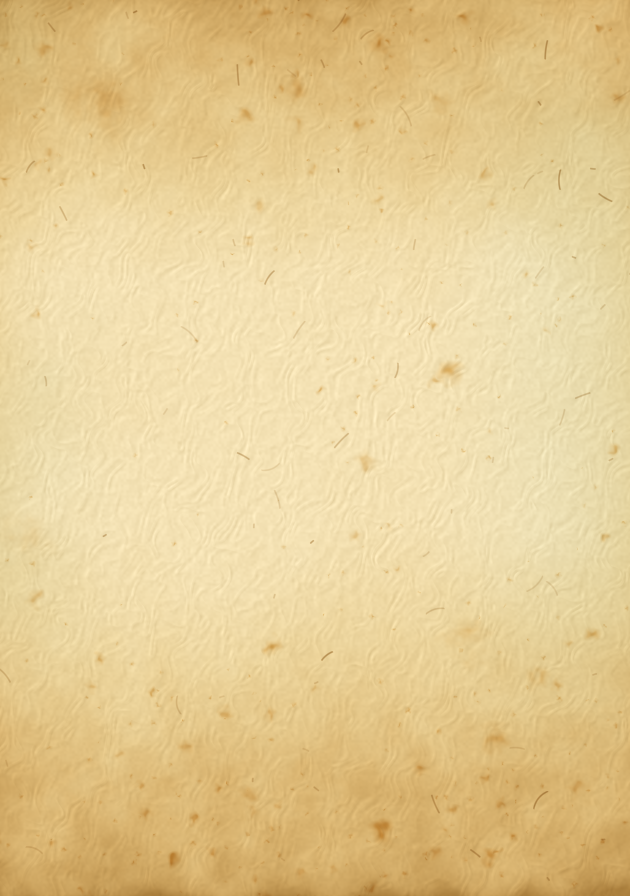
This texture is drawn by a Shadertoy shader. Its source:

```glsl
const vec3 TONES[6] = vec3[6](
    vec3(0.957, 0.885, 0.705), vec3(0.925, 0.832, 0.612), vec3(0.892, 0.775, 0.530),
    vec3(0.855, 0.710, 0.445), vec3(0.790, 0.630, 0.360), vec3(0.670, 0.500, 0.240));
const vec3 RUST = vec3(0.86, 0.70, 0.41);
const vec3 FIBRE = vec3(0.74, 0.63, 0.46);
const vec3 COOL = vec3(0.965, 0.99, 1.0);
const float TOP_TONE = 2.7;
const float BOTTOM_TONE = 3.1;
const float SIDE_TONE = 0.75;
const float BLOTCH = 0.7;
const float RELIEF = 0.085;
const float SPECKLE = 0.035;
const float FIBRE_CELL = 0.05;
const float FIBRE_CHANCE = 0.28;
const float FIBRE_WIDTH = 0.0007;

vec4 hash4(vec2 p) {
    vec4 q = fract(p.xyxy * vec4(0.1031, 0.1030, 0.0973, 0.1099));
    q += dot(q, q.wzxy + 33.33);
    return fract((q.xxyz + q.yzzw) * q.zywx);
}

float noise(vec2 p) {
    vec2 i = floor(p), f = fract(p);
    f = f * f * (3.0 - 2.0 * f);
    float low = mix(hash4(i).x, hash4(i + vec2(1, 0)).x, f.x);
    float high = mix(hash4(i + vec2(0, 1)).x, hash4(i + vec2(1, 1)).x, f.x);
    return mix(low, high, f.y);
}

float fbm(vec2 p) {
    float sum = 0.0, weight = 0.53;
    for (int k = 0; k < 4; k++) {
        sum += weight * noise(p);
        p = mat2(1.6, 1.2, -1.2, 1.6) * p + 17.3;
        weight *= 0.5;
    }
    return sum;
}

// Matted strands, longer than wide and leaning slightly
float strands(vec2 p) {
    vec2 bend = vec2(noise(p * 45.0), noise(p * 45.0 + 31.0)) - 0.5;
    vec2 q = mat2(0.94, 0.34, -0.34, 0.94) * p + bend * 0.022;
    float ridge = 1.0 - abs(2.0 * noise(q * vec2(150.0, 70.0)) - 1.0);
    return 0.6 * ridge + 0.4 * noise(q * vec2(230.0, 130.0) + 9.0);
}

// Foxing gathers in patches and towards the top and bottom
float foxingDensity(vec2 p) {
    float patches = mix(0.3, 1.6, smoothstep(0.35, 0.62, fbm(p * 5.0 + 4.0)));
    return patches * (0.75 + 0.9 * smoothstep(0.2, 0.45, abs(p.y - 0.5)));
}

float spots(vec2 p, float cell, float radius, float chance) {
    vec2 home = floor(p / cell);
    vec2 wobble = vec2(noise(p * 1.1 / radius), noise(p * 1.1 / radius + 50.0)) - 0.5;
    wobble += 0.5 * (vec2(noise(p * 150.0), noise(p * 150.0 + 70.0)) - 0.5);
    float ink = 0.0;
    for (int j = -1; j <= 1; j++)
    for (int i = -1; i <= 1; i++) {
        vec2 id = home + vec2(i, j);
        vec4 r = hash4(id + cell * 900.0);
        vec2 centre = (id + r.xy) * cell;
        float present = step(r.z, chance * foxingDensity(centre));
        float size = radius * mix(0.5, 1.0, r.w);
        float d = length(p - centre + wobble * radius) / size;
        float halo = 1.0 - smoothstep(0.1, 1.6, d);
        float core = 1.0 - smoothstep(0.1, 0.8, d);
        ink = max(ink, present * (0.6 * halo + 0.4 * core) * mix(0.4, 1.0, fract(r.w * 7.0)));
    }
    return ink;
}

// Sparse, slightly curved hairs
float fibres(vec2 p, float pixel) {
    vec2 home = floor(p / FIBRE_CELL);
    float ink = 0.0;
    for (int j = -1; j <= 1; j++)
    for (int i = -1; i <= 1; i++) {
        vec2 id = home + vec2(i, j);
        vec4 r = hash4(id + 211.0), s = hash4(id + 419.0);
        float angle = 3.14159 * r.w;
        vec2 axis = vec2(cos(angle), sin(angle));
        vec2 d = p - (id + r.xy) * FIBRE_CELL;
        vec2 q = vec2(dot(d, axis), dot(d, vec2(-axis.y, axis.x)));
        float halfLength = mix(0.0015, 0.012, s.x * s.x);
        q.y += (s.y - 0.5) * 50.0 * q.x * q.x;
        float gap = length(vec2(max(abs(q.x) - halfLength, 0.0), q.y));
        float line = 1.0 - smoothstep(0.0, FIBRE_WIDTH + pixel, gap);
        ink = max(ink, line * step(r.z, FIBRE_CHANCE) * mix(0.25, 0.85, s.z * s.z));
    }
    return ink;
}

void mainImage(out vec4 fragColor, in vec2 fragCoord) {
    float pixel = 1.0 / iResolution.y;
    vec2 p = fragCoord * pixel;
    float width = iResolution.x * pixel;
    float sideGap = min(p.x, width - p.x);
    // Ageing: pale middle, tan top, brown bottom
    float top = smoothstep(0.65, 1.0, p.y);
    float bottom = 1.0 - smoothstep(0.0, 0.45, p.y);
    float tone = TOP_TONE * top + BOTTOM_TONE * bottom;
    tone += 1.7 * exp(-p.y / 0.025) + 0.8 * exp((p.y - 1.0) / 0.02);
    tone += SIDE_TONE * exp(-sideGap / 0.05);
    tone += (fbm(p * 7.0) - 0.5) * BLOTCH * (1.0 + 1.5 * max(top, bottom));
    tone += (fbm(p * 32.0) - 0.5) * (0.3 + 1.3 * max(top, bottom));
    tone = clamp(tone, 0.0, 4.999);
    int toneIndex = int(tone);
    vec3 color = mix(TONES[toneIndex], TONES[toneIndex + 1], fract(tone));
    // Faint cool tint near the sides
    float coolness = smoothstep(0.18, 0.5, abs(p.x / width - 0.45)) * (1.0 - bottom);
    color *= mix(vec3(1.0), COOL, coolness * smoothstep(0.25, 0.65, fbm(p * 4.0 + 8.0)));
    // Foxing from broad stains to specks
    float rust = 0.5 * spots(p, 0.19, 0.028, 0.22);
    rust = max(rust, spots(p, 0.10, 0.0125, 0.24));
    rust = max(rust, 0.75 * spots(p, 0.05, 0.0065, 0.26));
    rust = max(rust, 0.6 * spots(p, 0.022, 0.003, 0.22));
    color *= mix(vec3(1.0), RUST, rust * mix(0.75, 1.1, noise(p * 110.0)));
    // Embossed pulp, fine speckle and hairs
    vec2 slope = vec2(-0.0013, 0.0011);
    float relief = strands(p + slope) - strands(p - slope);
    float speckle = noise(p * 330.0) - 0.5;
    color *= 1.0 - (RELIEF * relief + SPECKLE * speckle) * vec3(0.75, 0.9, 1.3);
    color *= mix(vec3(1.0), FIBRE, fibres(p, pixel));
    fragColor = vec4(clamp(color, 0.0, 1.0), 1.0);
}
```
